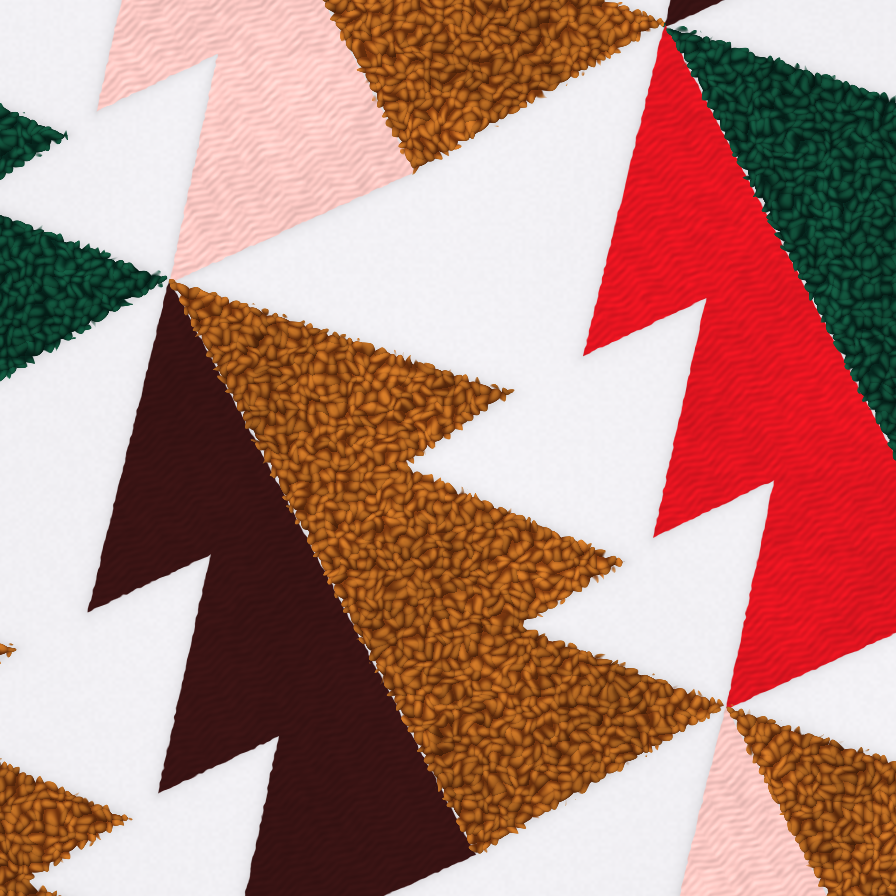
Give the GLSL for this pattern, as a Shadertoy shader.

```glsl
const vec2 APEX = vec2(0.189, 0.688);
const vec2 STEP_ACROSS = vec2(0.553, 0.286);
const vec2 STEP_DOWN = vec2(0.068, -0.762);
const vec2 TRUNK_DIR = vec2(0.471, -0.882);

const vec3 CLOTH = vec3(0.95, 0.945, 0.96);
const vec3 COCOA = vec3(0.22, 0.075, 0.075);
const vec3 RED = vec3(0.88, 0.08, 0.125);
const vec3 PINK = vec3(0.99, 0.79, 0.77);
const vec3 CARAMEL = vec3(0.74, 0.43, 0.14);
const vec3 CARAMEL_GAP = vec3(0.40, 0.18, 0.05);
const vec3 GREEN = vec3(0.07, 0.32, 0.23);
const vec3 GREEN_GAP = vec3(0.02, 0.13, 0.10);

const float LOOP_DENSITY = 92.0;
const float LOOP_BUMP = 0.011;
const float STITCH_DENSITY = 125.0;
const float STITCH_DEPTH = 0.07;

// Half-tree outlines relative to the apex
const vec2 TUFT_HALF[7] = vec2[7](
    vec2(0.0), vec2(0.382, -0.126), vec2(0.262, -0.208), vec2(0.508, -0.315),
    vec2(0.393, -0.387), vec2(0.621, -0.475), vec2(0.342, -0.642));
const vec2 SATIN_HALF[7] = vec2[7](
    vec2(0.0), vec2(-0.091, -0.371), vec2(0.046, -0.307), vec2(-0.013, -0.574),
    vec2(0.122, -0.510), vec2(0.068, -0.766), vec2(0.342, -0.642));

float hash(vec2 p) {
    return fract(sin(dot(p, vec2(127.1, 311.7))) * 43758.5453);
}

float noise(vec2 p) {
    vec2 i = floor(p), f = fract(p);
    f = f * f * (3.0 - 2.0 * f);
    return mix(mix(hash(i), hash(i + vec2(1, 0)), f.x),
               mix(hash(i + vec2(0, 1)), hash(i + vec2(1, 1)), f.x), f.y);
}

// Signed distance to a closed outline, negative inside
float outlineDistance(vec2 p, vec2 v[7]) {
    float d = dot(p - v[0], p - v[0]), side = 1.0;
    for (int i = 0, j = 6; i < 7; j = i, i++) {
        vec2 e = v[j] - v[i], w = p - v[i];
        vec2 b = w - e * clamp(dot(w, e) / dot(e, e), 0.0, 1.0);
        d = min(d, dot(b, b));
        bvec3 c = bvec3(p.y >= v[i].y, p.y < v[j].y, e.x * w.y > e.y * w.x);
        if (all(c) || all(not(c))) side = -side;
    }
    return side * sqrt(d);
}

// Yarn loops as randomly turned ovals: x = distance, y = loop id, z = slope to light
vec3 yarnLoops(vec2 p) {
    vec2 cell = floor(p);
    vec3 nearest = vec3(9.0, 0.0, 0.0);
    for (int y = -1; y <= 1; y++)
    for (int x = -1; x <= 1; x++) {
        vec2 c = cell + vec2(x, y);
        vec2 r = p - c - 0.15 - 0.7 * vec2(hash(c), hash(c + 17.3));
        float turn = 3.1416 * hash(c + 41.7);
        vec2 along = vec2(cos(turn), sin(turn));
        float d = length(vec2(dot(r, along) * 0.75, dot(r, vec2(-along.y, along.x)) * 1.3));
        if (d < nearest.x) nearest = vec3(d, hash(c + 73.1), dot(r, vec2(-0.6, 0.8)));
    }
    return nearest;
}

// Flat stitching with slightly zigzagging ribs
float satinShade(vec2 p) {
    vec2 q = vec2(dot(p, TRUNK_DIR), dot(p, vec2(-TRUNK_DIR.y, TRUNK_DIR.x))) * STITCH_DENSITY;
    float zigzag = abs(fract(q.y * 0.16) - 0.5) * 2.2;
    float rib = sin(6.2832 * (q.x + zigzag) + noise(q * 0.4) * 2.0);
    float grain = noise(q * vec2(2.0, 0.8)) - 0.5;
    return 1.0 + STITCH_DEPTH * (0.6 * rib + 1.6 * grain) + 0.06 * (noise(p * 9.0) - 0.5);
}

float coverage(float d, float pixel) {
    return smoothstep(0.8 * pixel, -0.8 * pixel, d);
}

void mainImage(out vec4 fragColor, in vec2 fragCoord) {
    float pixel = 1.0 / iResolution.y;
    vec2 p = fragCoord * pixel;

    // Nearest tree halves on the slanted lattice
    vec2 base = floor(inverse(mat2(STEP_ACROSS, STEP_DOWN)) * (p - APEX));
    float tuft = 9.0, satin = 9.0, tuftKind = 0.0, satinKind = 0.0;
    for (int j = -1; j <= 0; j++)
    for (int i = -1; i <= 1; i++) {
        vec2 id = base + vec2(i, j);
        vec2 q = p - APEX - id.x * STEP_ACROSS - id.y * STEP_DOWN;
        float kind = mod(id.x + id.y, 3.0);
        float dTuft = outlineDistance(q, TUFT_HALF);
        float dSatin = outlineDistance(q, SATIN_HALF);
        if (dTuft < tuft) { tuft = dTuft; tuftKind = kind; }
        if (dSatin < satin) { satin = dSatin; satinKind = kind; }
    }

    // Cloth with a soft contact shadow
    vec3 color = CLOTH + 0.018 * (noise(p * 260.0) - 0.5) + 0.015 * (noise(p * 4.0) - 0.5);
    color *= 1.0 - 0.09 * exp(-max(min(tuft, satin), 0.0) * 170.0);

    // Satin half
    vec3 thread = satinKind < 0.5 ? COCOA : satinKind < 1.5 ? RED : PINK;
    float fray = 0.002 * (noise(p * 190.0) - 0.5);
    color = mix(color, thread * satinShade(p), coverage(satin + fray, pixel));

    // Tufted half
    bool isGreen = abs(tuftKind - 1.0) < 0.5;
    vec2 warp = vec2(noise(p * 60.0), noise(p * 60.0 + 31.0)) * 0.9;
    vec3 yarn = yarnLoops(p * LOOP_DENSITY + warp);
    float height = smoothstep(0.72, 0.12, yarn.x);
    vec3 pile = mix(isGreen ? GREEN_GAP : CARAMEL_GAP, isGreen ? GREEN : CARAMEL, height);
    pile *= 0.9 + 0.2 * yarn.y + 0.25 * yarn.z;
    pile *= 0.93 + 0.14 * noise(p * 14.0);
    float knobbly = tuft + LOOP_BUMP * (yarn.x - 0.42);
    color = mix(color, pile, coverage(knobbly, pixel));

    fragColor = vec4(clamp(color, 0.0, 1.0), 1.0);
}
```
